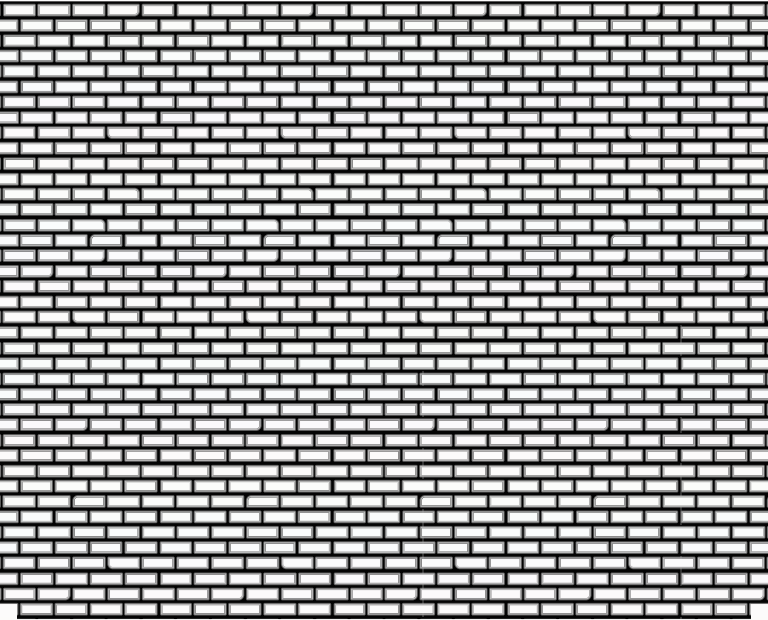
This pattern is drawn by a Shadertoy shader. Its source:

```glsl
const vec2 WALL = vec2(768.0, 622.0);   // canvas units
const vec2 PITCH = vec2(34.72, 15.42);  // one brick with its joint

float hash(vec2 p) {
    vec3 q = fract(vec3(p.xyx) * vec3(0.1031, 0.1030, 0.0973));
    q += dot(q, q.yzx + 33.33);
    return fract((q.x + q.y) * q.z);
}

// Depth inside a brick face, with one optionally worn corner
float faceDepth(vec2 q, vec2 halfSize, float radius) {
    vec2 e = abs(q) - halfSize + radius;
    return radius - length(max(e, 0.0)) - min(max(e.x, e.y), 0.0);
}

// Dark joint, even ramp, then a fine grey line around the white face
float brickTone(float depth, float lineStrength, float pixel) {
    float tone = mix(0.015, 0.985, clamp((depth + 1.75) / 2.6, 0.0, 1.0));
    float line = 1.0 - smoothstep(0.0, max(0.8, 0.5 * pixel), abs(depth - 0.9));
    return tone - lineStrength * line;
}

void mainImage(out vec4 fragColor, in vec2 fragCoord) {
    vec2 pos = fragCoord / iResolution.xy * WALL;
    float pixel = WALL.x / iResolution.x;

    // Running bond: 22 bricks across, 40 courses
    vec2 p = pos - vec2(2.0, 3.0);
    float row = floor(p.y / PITCH.y);
    float shifted = 1.0 - mod(row, 2.0);
    float x = p.x / PITCH.x - 0.5 * shifted;
    float column = floor(x);
    vec2 q = (vec2(fract(x), fract(p.y / PITCH.y)) - 0.5) * PITCH;

    // Wear recurs every five bricks along a course
    vec2 id = vec2(mod(column, 5.0), row + 2.0);
    q.x += 0.5 * (hash(id + 5.0) - 0.5);
    q.y += 0.7 * (hash(vec2(7.0, id.y)) - 0.5);
    vec2 halfSize = vec2(15.35 + 0.5 * (hash(id) - 0.5), 5.1);

    // Every fifth upright joint of the shifted courses is heavier
    if (shifted > 0.5 && id.x > 3.5) {
        q.x -= 0.5;
        halfSize.x -= 0.5;
    }

    // Worn corners
    vec2 corner = vec2(hash(id + 11.0), hash(id + 23.0)) - 0.5;
    bool worn = hash(id + 41.0) > 0.94 && all(greaterThan(q * corner, vec2(0.0)));
    float depth = faceDepth(q, halfSize, worn ? 4.2 : 0.3);
    float tone = brickTone(depth, mix(0.2, 0.45, hash(id + 71.0)), pixel);

    // Pale hairline seams through the lower courses
    for (int i = 0; i < 2; i++) {
        float k = float(i);
        float seam = 1.0 - smoothstep(0.1, 0.1 + pixel, abs(pos.x - 423.0 - 258.0 * k));
        seam *= 1.0 - smoothstep(260.0, 270.0, pos.y - 50.0 * k);
        float broken = step(0.55, hash(vec2(k + 3.0, row + 60.0)));
        tone = mix(tone, max(tone, 0.7), 0.4 * seam * broken);
    }

    // Stepped foot of the wall and its outer margins
    float side = abs(pos.x - 384.0) - 367.0;
    float foot = min(side, PITCH.y - 2.5 - p.y);
    float outside = max(foot, max(-2.2 - p.y, p.y - 40.0 * PITCH.y - 0.8));
    tone = mix(tone, 0.985, smoothstep(-0.5 * pixel, 0.5 * pixel, outside));

    // Barely visible tint drifting from course to course
    vec3 tint = 0.004 * cos(0.628 * row + vec3(0.0, 2.1, 4.2));
    fragColor = vec4(clamp(tone + tint * tone, 0.0, 1.0), 1.0);
}
```
